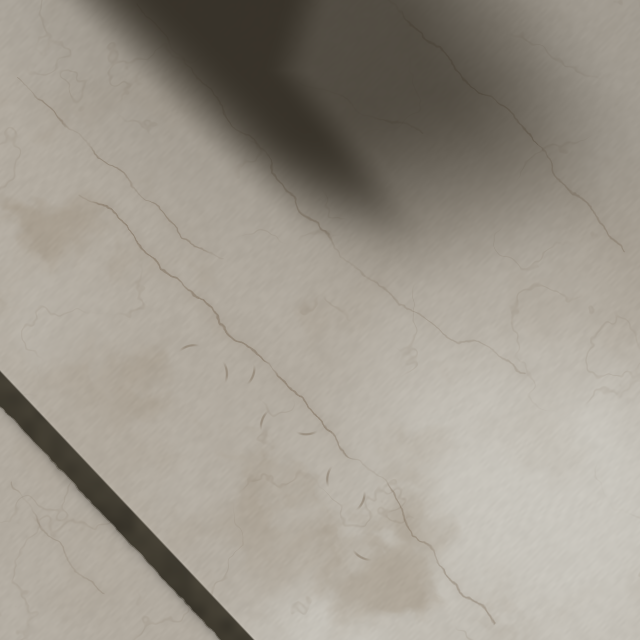
Write a WebGL 1 fragment shader that draws this texture.

```glsl
precision highp float;
// A pale limestone slab with wandering veins, a dark diagonal groove and soft
// cast shadows. Value noise mottles the stone and bends the vein segments;
// sloping half-planes with wide smoothsteps shape the groove and the shadows.

uniform vec2 u_resolution;

const vec3 STONE = vec3(0.695, 0.668, 0.625);
const vec3 STONE_LIGHT = vec3(0.785, 0.772, 0.740);
const vec3 STONE_WARM = vec3(0.630, 0.585, 0.520);
const vec3 VEIN = vec3(0.43, 0.36, 0.28);
const vec3 GROOVE = vec3(0.225, 0.208, 0.168);
const vec3 SHADOW = vec3(0.205, 0.185, 0.150);
const float GROOVE_WIDTH = 0.0377;
const float CORE_STRENGTH = 0.86;
const float VEIL_STRENGTH = 0.72;
const float VEIN_WIDTH = 0.0016;
const float VEIN_BEND = 0.036;
const int FLECKS = 8;

float hash(vec2 p) {
  return fract(sin(dot(p, vec2(127.1, 311.7))) * 43758.5453);
}

float noise(vec2 p) {
  vec2 i = floor(p), f = fract(p);
  f = f * f * (3.0 - 2.0 * f);
  return mix(mix(hash(i), hash(i + vec2(1.0, 0.0)), f.x),
             mix(hash(i + vec2(0.0, 1.0)), hash(i + 1.0), f.x), f.y);
}

float fbm(vec2 p) {
  float sum = 0.0, amp = 0.5;
  for (int i = 0; i < 5; i++) {
    sum += amp * noise(p);
    p = mat2(1.6, 1.2, -1.2, 1.6) * p + 7.3;
    amp *= 0.5;
  }
  return sum;
}

float segment(vec2 p, vec2 a, vec2 b) {
  vec2 ab = b - a;
  return length(p - a - ab * clamp(dot(p - a, ab) / dot(ab, ab), 0.0, 1.0));
}

// Thin dark line with a faint halo.
float vein(vec2 p, vec2 a, vec2 b) {
  float d = segment(p, a, b);
  return 1.0 - smoothstep(0.0, VEIN_WIDTH * 1.6, d) + 0.22 * exp(-d * 110.0);
}

float veins(vec2 p) {
  vec2 q = p + VEIN_BEND * (vec2(fbm(p * 17.0), fbm(p * 17.0 + 31.0)) - 0.48);
  float v = vein(q, vec2(0.13, 0.70), vec2(0.527, 0.33));
  v = max(v, 0.7 * vein(q, vec2(0.527, 0.33), vec2(0.768, 0.02)));
  v = max(v, 0.7 * vein(q, vec2(0.03, 0.87), vec2(0.345, 0.59)));
  v = max(v, 0.9 * vein(q, vec2(0.59, 1.01), vec2(0.84, 0.77)));
  v = max(v, 0.6 * vein(q, vec2(0.84, 0.77), vec2(0.98, 0.61)));
  v = max(v, 0.7 * vein(q, vec2(0.22, 0.99), vec2(0.57, 0.565)));
  v = max(v, 0.4 * vein(q, vec2(0.57, 0.565), vec2(0.82, 0.42)));
  v = max(v, 0.6 * vein(q, vec2(0.47, 0.88), vec2(0.66, 0.79)));
  v = max(v, 0.4 * vein(q, vec2(0.02, 0.25), vec2(0.16, 0.07)));
  return v * mix(0.3, 1.0, smoothstep(0.25, 0.65, noise(p * 23.0)));
}

// Short curved chips scattered just below the main vein.
float flecks(vec2 p) {
  float ink = 0.0;
  for (int i = 0; i < FLECKS; i++) {
    float k = float(i);
    vec2 c = mix(vec2(0.31, 0.48), vec2(0.58, 0.155), k / float(FLECKS - 1));
    c += 0.06 * (vec2(hash(vec2(k, 1.0)), hash(vec2(k, 2.0))) - 0.5);
    float turn = 6.28 * hash(vec2(k, 3.0));
    vec2 q = mat2(cos(turn), -sin(turn), sin(turn), cos(turn)) * (p - c);
    q.y += 14.0 * q.x * q.x;
    float taper = 1.0 - smoothstep(0.004, 0.018, abs(q.x));
    ink = max(ink, taper * (1.0 - smoothstep(0.0004, 0.0030, abs(q.y))));
  }
  return ink;
}

vec3 stone(vec2 p) {
  float mottle = fbm(p * 9.0 + 0.7 * fbm(p * 14.0));
  float cloud = fbm(p * 4.0 + 11.0);
  float light = 1.0 - smoothstep(0.05, 0.48, length((p - vec2(0.85, 0.18)) * vec2(0.9, 1.0)));
  light = max(light, 0.8 * (1.0 - smoothstep(0.0, 0.16, length((p - vec2(0.52, 0.0)) * vec2(0.6, 1.0)))));
  vec3 col = mix(STONE, STONE_LIGHT, clamp(0.9 * light + 0.7 * (cloud - 0.42), 0.0, 1.0));
  float band = exp(-pow((p.x + p.y - 0.72) / 0.20, 2.0));
  col = mix(col, STONE_WARM, (0.12 + 0.45 * band) * smoothstep(0.42, 0.72, mottle));
  // Fine diagonal grain and faint hairline cracks.
  vec2 along = vec2(p.x + p.y, p.x - p.y);
  col += 0.022 * (noise(along * vec2(60.0, 190.0)) - 0.5) + 0.02 * (fbm(p * 70.0) - 0.48);
  float hair = 1.0 - smoothstep(0.0, 0.014, abs(fbm(p * 7.0 + 40.0) - 0.5));
  col = mix(col, VEIN, 0.10 * hair * smoothstep(0.45, 0.7, noise(p * 12.0 + 5.0)));
  return mix(col, VEIN, 0.42 * min(veins(p), 1.0) + 0.38 * flecks(p));
}

// Dark tapering core inside a broader, lighter veil; both fall from the top.
float shadow(vec2 p) {
  float drop = 1.0 - p.y;
  float left = (p.x - 0.182 - drop) / 1.414;
  float leftMask = smoothstep(-0.075, 0.06, left);
  float coreRight = p.x - max(0.488 - 0.29 * drop, 0.456 + 0.77 * (drop - 0.11));
  float core = leftMask * (1.0 - smoothstep(-0.045, 0.035, coreRight));
  core *= CORE_STRENGTH * (1.0 - smoothstep(0.20, 0.40, drop));
  float veil = leftMask * (1.0 - smoothstep(-0.20, 0.15, p.x - 0.79 - 0.6 * drop));
  veil *= VEIL_STRENGTH * (1.0 - smoothstep(0.15, 0.50, drop + 0.3 * (p.x - 0.61)));
  float halo = 0.15 * smoothstep(-0.30, 0.0, left) * (1.0 - smoothstep(0.15, 0.60, drop));
  return 1.0 - (1.0 - core) * (1.0 - veil) * (1.0 - halo);
}

void main() {
  vec2 p = gl_FragCoord.xy / u_resolution;
  float soft = 1.2 / u_resolution.y;
  vec3 col = mix(stone(p), SHADOW, shadow(p));

  // Groove: crisp upper lip, slightly ragged lower lip with a contact shadow.
  float depth = (0.4206 - 1.059 * p.x - p.y) / 1.457;
  float lower = depth - GROOVE_WIDTH + 0.003 * (noise(p * 90.0) - 0.5);
  col *= 1.0 - 0.22 * exp(-max(lower, 0.0) * 160.0) * step(0.0, lower);
  col += 0.035 * exp(-abs(depth) * 350.0);
  vec3 wall = GROOVE * (0.92 + 0.25 * noise(p * 45.0)) + 0.02 * (1.0 - depth / GROOVE_WIDTH);
  float inside = smoothstep(-soft, soft, depth) * (1.0 - smoothstep(-soft, soft, lower));
  gl_FragColor = vec4(mix(col, wall, inside), 1.0);
}
```
